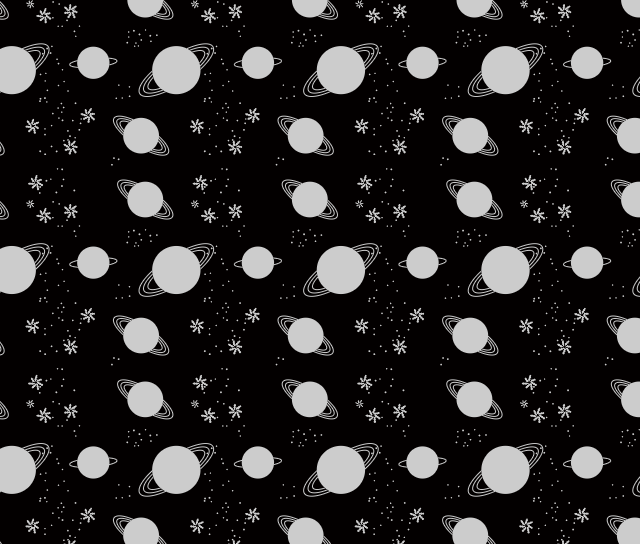
This pattern is drawn by a WebGL 1 fragment shader. Its source:

```glsl
precision highp float;
// Repeating night sky: ringed planets, pinwheel stars and scattered dust dots.

uniform vec2 u_resolution;

// Lengths are in sheet units; the canvas is SHEET units in size, y downwards.
const vec2 SHEET = vec2(768.0, 656.0);
const vec2 TILE = vec2(197.5, 241.0);
const vec3 SKY = vec3(0.01, 0.0, 0.0);
const vec3 INK = vec3(0.8);
const float RING_HALF_WIDTH = 0.6;
const float RING_TILT = 0.576;
const vec2 RING_OUTER = vec2(1.8, 0.58);  // outer semi-axes, in planet radii
const vec2 RING_STEP = vec2(0.21, 0.10);  // shrink from one ring to the next
const float PETALS = 7.0;
const float STAR_SIZE = 9.2;
const vec2 DUST_CELLS = vec2(30.0, 36.0); // cells per tile
const float DUST_RADIUS = 0.95;
const float TAU = 6.2831853;

float hash(vec2 p) {
  return fract(sin(dot(p, vec2(127.1, 311.7))) * 43758.5);
}

// Offset from the nearest repeat of a centre.
vec2 around(vec2 p, vec2 centre) {
  return mod(p - centre + 0.5 * TILE, TILE) - 0.5 * TILE;
}

vec2 rotate(vec2 p, float angle) {
  float c = cos(angle), s = sin(angle);
  return vec2(c * p.x + s * p.y, c * p.y - s * p.x);
}

float ellipseDistance(vec2 p, vec2 axes) {
  float k = length(p / axes);
  return k * (k - 1.0) / max(length(p / (axes * axes)), 1e-4);
}

float ringDistance(vec2 p, vec2 axes) {
  return abs(ellipseDistance(p, axes)) - RING_HALF_WIDTH;
}

// Planet with three nested rings.
float ringedPlanet(vec2 p, float radius, float tilt) {
  float d = length(p) - radius;
  vec2 q = rotate(p, tilt);
  for (int i = 0; i < 3; i++) {
    vec2 axes = radius * (RING_OUTER - float(i) * RING_STEP);
    d = min(d, ringDistance(q, axes));
  }
  return d;
}

// Small planet with one flat ring.
float moon(vec2 p, float radius) {
  float ring = ringDistance(rotate(p, -0.08), radius * vec2(1.46, 0.28));
  return min(length(p) - radius, ring);
}

// Slanted, uneven petals around an open centre.
float pinwheel(vec2 p, float size, float turn) {
  p = rotate(p, turn) / size;
  float sector = TAU / PETALS;
  float petal = floor(atan(p.y, p.x) / sector + 0.5);
  vec2 q = rotate(p, petal * sector);
  vec2 root = vec2(0.27, -0.07);
  vec2 tip = vec2(0.82 + 0.09 * sin(petal * 2.4 + turn), 0.12);
  vec2 axis = tip - root;
  float along = clamp(dot(q - root, axis) / dot(axis, axis), 0.0, 1.0);
  float halfWidth = 0.125 + 0.025 * sin(along * 14.0 + petal);
  return (length(q - root - axis * along) - halfWidth) * size;
}

// Soft elliptical patch, 1 in the middle and 0 outside.
float patchMask(vec2 p, vec2 centre, vec2 extent) {
  return 1.0 - smoothstep(0.8, 1.15, length(around(p, centre) / extent));
}

// Chance of a dust dot: a wandering trail and three loose clusters.
float dustDensity(vec2 p) {
  float drift = 68.0 + 7.0 * sin(p.y * TAU / TILE.y * 2.0);
  float trail = 0.27 * (1.0 - smoothstep(14.0, 29.0, abs(p.x - drift)));
  float cluster = 0.8 * patchMask(p, vec2(168.0, 46.0), vec2(20.0, 14.0));
  cluster = max(cluster, 0.5 * patchMask(p, vec2(148.0, 108.0), vec2(10.0, 15.0)));
  cluster = max(cluster, 0.5 * patchMask(p, vec2(137.0, 191.0), vec2(6.0, 13.0)));
  return max(trail, cluster);
}

// One jittered dot in each chosen cell.
float dust(vec2 p) {
  vec2 cellSize = TILE / DUST_CELLS;
  vec2 local = mod(p, TILE);
  vec2 cell = floor(local / cellSize);
  vec2 middle = (cell + 0.5) * cellSize;
  vec2 jitter = vec2(hash(cell + 3.7), hash(cell + 19.3)) - 0.5;
  float radius = DUST_RADIUS * mix(0.8, 1.15, hash(cell + 41.9));
  float d = length(local - middle - jitter * 4.2) - radius;
  return hash(cell) < dustDensity(middle) ? d : 100.0;
}

void main() {
  vec2 p = gl_FragCoord.xy / u_resolution * SHEET;
  p.y = SHEET.y - p.y;
  float pixel = SHEET.x / u_resolution.x;

  // Planets
  float d = ringedPlanet(around(p, vec2(211.6, 84.6)), 29.0, -RING_TILT);
  d = min(d, ringedPlanet(around(p, vec2(174.3, 240.6)), 21.5, RING_TILT));
  d = min(d, ringedPlanet(around(p, vec2(169.3, 163.6)), 21.5, RING_TILT));
  d = min(d, moon(around(p, vec2(112.0, 75.7)), 19.4));

  // Pinwheel stars
  d = min(d, pinwheel(around(p, vec2(53.0, 19.0)), STAR_SIZE, 0.3));
  d = min(d, pinwheel(around(p, vec2(85.0, 13.5)), STAR_SIZE, 0.9));
  d = min(d, pinwheel(around(p, vec2(106.0, 139.0)), STAR_SIZE, 0.5));
  d = min(d, pinwheel(around(p, vec2(39.0, 152.0)), STAR_SIZE, 1.1));
  d = min(d, pinwheel(around(p, vec2(85.0, 177.5)), STAR_SIZE, 0.7));
  d = min(d, pinwheel(around(p, vec2(43.0, 220.5)), STAR_SIZE, 0.2));
  d = min(d, pinwheel(around(p, vec2(36.5, 5.0)), 0.55 * STAR_SIZE, 0.6));

  d = min(d, dust(p));
  gl_FragColor = vec4(mix(SKY, INK, clamp(0.5 - d / pixel, 0.0, 1.0)), 1.0);
}
```
